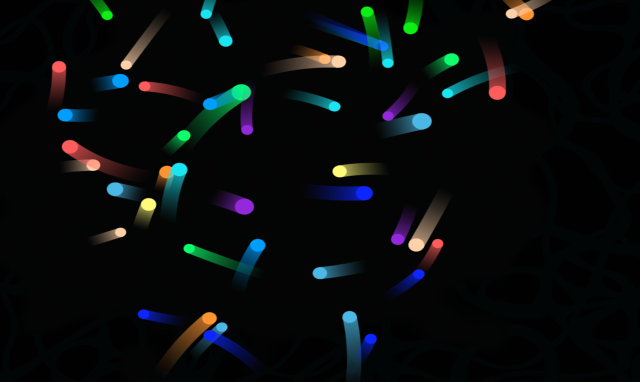
Write a WebGL 2 fragment shader that draws this background.

```glsl
#version 300 es
precision highp float;

uniform vec2 u_resolution;
out vec4 fragColor;

const int COMET_COUNT = 50;
const float HEAD_STRETCH = 1.2;
const float TAU = 6.28319;

const vec3 PALETTE[12] = vec3[12](
    vec3(0.00, 0.62, 1.00), vec3(0.58, 0.16, 0.86), vec3(0.05, 1.00, 0.42),
    vec3(1.00, 0.98, 0.48), vec3(1.00, 0.58, 0.20), vec3(0.30, 0.72, 0.90),
    vec3(1.00, 0.36, 0.36), vec3(0.05, 0.15, 1.00), vec3(1.00, 0.82, 0.66),
    vec3(0.05, 0.94, 0.08), vec3(0.10, 0.90, 0.95), vec3(0.56, 0.76, 0.98));

vec3 hash3(float n) {
    return fract(sin(n * vec3(12.9898, 78.233, 37.719) + 1.7) * 43758.5);
}

vec2 gradientAt(vec2 cell) {
    float angle = TAU * hash3(dot(cell, vec2(1.31, 17.17))).x;
    return vec2(cos(angle), sin(angle));
}

float gradientNoise(vec2 p) {
    vec2 i = floor(p), f = p - i;
    vec2 w = f * f * f * (f * (f * 6.0 - 15.0) + 10.0);
    vec2 e = vec2(0.0, 1.0);
    float low = mix(dot(gradientAt(i), f),
                    dot(gradientAt(i + e.yx), f - e.yx), w.x);
    float high = mix(dot(gradientAt(i + e.xy), f - e.xy),
                     dot(gradientAt(i + e.yy), f - e.yy), w.x);
    return mix(low, high, w.y);
}

float coverage(float dist, float pixel) {
    return 1.0 - smoothstep(-pixel, pixel, dist);
}

// Faint ribbon along the zero contour of a noise field
float strand(vec2 p, float width) {
    return 1.0 - smoothstep(width * 0.7, width, abs(gradientNoise(p)));
}

// Nearly black ground with barely visible old trails
vec3 background(vec2 uv, vec2 p) {
    float reach = length((uv - vec2(0.4, 0.55)) * vec2(1.0, 0.9));
    float veil = 1.0 - smoothstep(0.42, 0.46, reach + 0.2 * gradientNoise(p * 5.0));
    float strands = 0.0;
    for (int i = 0; i < 4; i++) {
        float k = float(i);
        strands = max(strands, strand(p * (2.5 + k) + 9.3 * k, 0.045));
    }
    vec3 ground = mix(vec3(0.002, 0.004, 0.004), vec3(0.016), veil);
    return mix(ground, vec3(0.006, 0.024, 0.023), strands * mix(0.8, 0.3, veil));
}

// Heads crowd the upper part and gather toward the middle lower down
vec2 headPosition(float id) {
    vec2 spread = fract(id * vec2(0.75488, 0.56984) + 0.3 * hash3(id + 7.0).xy);
    float depth = pow(spread.y, 1.45);
    float x = mix(0.04, 0.84, spread.x);
    return vec2(mix(x, 0.44, 0.4 * depth), 0.97 - 0.87 * depth);
}

// Fading parabolic tail, opacity at an offset from the head
float tailOpacity(vec2 offset, float angle, float radius, float len, float bend, float pixel) {
    vec2 dir = vec2(cos(angle), sin(angle));
    float along = dot(offset, dir);
    float across = dot(offset, vec2(-dir.y, dir.x)) - bend * along * along;
    float slope = 2.0 * bend * along;
    float body = coverage(abs(across) * inversesqrt(1.0 + slope * slope) - radius, pixel);
    float fade = clamp(1.0 - along / len, 0.0, 1.0);
    return body * step(0.0, along) * 0.75 * pow(fade, 1.3);
}

vec3 drawComet(vec3 under, vec2 p, vec2 head, float id, float pixel) {
    vec3 shape = hash3(id + 31.0);
    vec3 style = hash3(id + 83.0);
    float radius = mix(0.012, 0.022, shape.x * shape.x);
    float len = mix(0.05, 0.21, shape.y);
    float bend = mix(-1.6, 1.6, shape.z);
    vec3 tint = PALETTE[int(style.y * 11.99)];
    vec2 offset = p - head;
    float tail = tailOpacity(offset, TAU * style.x, radius, len, bend, pixel);
    vec3 color = mix(under, tint, tail);
    return mix(color, tint, coverage(length(offset) - radius, pixel));
}

void main() {
    vec2 uv = gl_FragCoord.xy / u_resolution;
    vec2 scale = vec2(u_resolution.x / (u_resolution.y * HEAD_STRETCH), 1.0);
    vec2 p = uv * scale;
    float pixel = 0.8 / u_resolution.y;

    vec3 color = background(uv, p);
    for (int i = 0; i < COMET_COUNT; i++) {
        float id = float(i) + 1.0;
        color = drawComet(color, p, headPosition(id) * scale, id, pixel);
    }
    fragColor = vec4(color, 1.0);
}
```
